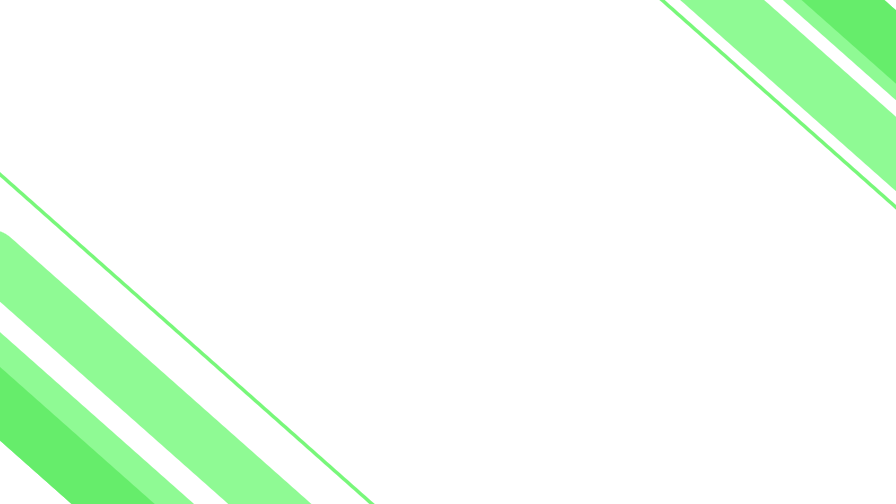
A WebGL 2 fragment shader for this background:

```glsl
#version 300 es
precision highp float;
// White background with green diagonal stripes across two opposite corners.

#define SLOPE 0.886
#define PAPER vec3(1.0)
#define LIGHT_GREEN vec3(0.56, 0.98, 0.58)
#define DEEP_GREEN vec3(0.40, 0.93, 0.42)
#define LINE_GREEN vec3(0.47, 0.97, 0.48)
#define ROUND_START 0.023
#define ROUND_BEND 14.0

uniform vec2 u_resolution;
out vec4 fragColor;

// Distance from a corner, measured along its horizontal edge.
float diagonal(vec2 p) {
    return p.x + p.y / SLOPE;
}

// Smooth coverage of the stripe between two diagonal positions.
float stripe(float s, vec2 span) {
    float pixel = length(vec2(1.0, 1.0 / SLOPE)) / u_resolution.y;
    vec2 edge = clamp((s - span) / pixel + 0.5, 0.0, 1.0);
    return edge.x - edge.y;
}

// Spans run outward from the corner: deep, pale rim, wide band, thin line.
vec3 paintCorner(vec3 color, float s, float bandS, vec2 deep, vec2 rim, vec2 band, vec2 line) {
    color = mix(color, LIGHT_GREEN, stripe(s, vec2(deep.x, rim.y)));
    color = mix(color, DEEP_GREEN, stripe(s, deep));
    color = mix(color, LIGHT_GREEN, stripe(bandS, band));
    return mix(color, LINE_GREEN, stripe(s, line));
}

void main() {
    // Height units, measured from the lower left and the upper right corners.
    vec2 lower = gl_FragCoord.xy / u_resolution.y;
    vec2 upper = (u_resolution - gl_FragCoord.xy) / u_resolution.y;
    float lowerS = diagonal(lower);
    float upperS = diagonal(upper);

    // The outer edge of the lower band bends down near the left side.
    float bend = max(ROUND_START - lower.x, 0.0);
    float roundedS = lowerS + ROUND_BEND * bend * bend * step(0.54, lowerS);

    vec3 color = PAPER;
    color = paintCorner(color, lowerS, roundedS, vec2(0.142, 0.307), vec2(0.307, 0.385),
                        vec2(0.453, 0.618), vec2(0.733, 0.7435));
    color = paintCorner(color, upperS, upperS, vec2(0.023, 0.1875), vec2(0.1875, 0.2245),
                        vec2(0.2616, 0.4282), vec2(0.459, 0.4695));
    fragColor = vec4(color, 1.0);
}
```
